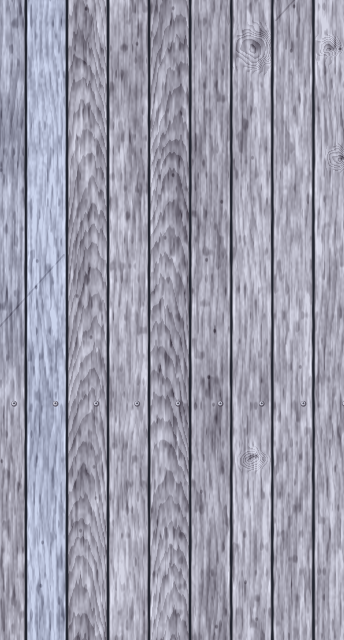
A Shadertoy shader for this texture:

```glsl
#define PITCH 0.0642        // plank width, canvas height = 1
#define FIRST_GAP 0.0404    // position of the first gap
#define GAP_HALF 0.026      // half gap width, in planks
#define SCREW_ROW 5.76      // screw height, in planks
#define FIBRE 0.46          // strength of the fine fibres
#define GAP_COLOR vec3(0.13, 0.14, 0.18)
#define WOOD_DARK vec3(0.31, 0.29, 0.34)
#define WOOD_LIGHT vec3(0.76, 0.76, 0.82)

// Weathering of each plank, from left to right
const float TONE[9] = float[9](-.12, .13, -.07, .02, -.07, -.10, .03, .02, .08);

float hash(vec2 p) {
    return fract(sin(dot(p, vec2(127.1, 311.7))) * 43758.55);
}

float noise(vec2 p) {
    vec2 i = floor(p), f = fract(p);
    f = f * f * (3.0 - 2.0 * f);
    return mix(mix(hash(i), hash(i + vec2(1, 0)), f.x),
               mix(hash(i + vec2(0, 1)), hash(i + vec2(1, 1)), f.x), f.y);
}

float segment(vec2 p, vec2 a, vec2 b) {
    vec2 d = b - a;
    return length(p - a - d * clamp(dot(p - a, d) / dot(d, d), 0.0, 1.0));
}

// Knot k of a plank: centre in xy, radius in z
vec3 knotAt(float id, float k) {
    float last = step(7.0, id);
    return vec3(0.5 + last * (0.3 * k - 0.18),
                14.4 - k * (10.0 - 7.3 * last),
                0.24 + 0.18 * (1.0 - last) * (1.0 - k));
}

// Brightness of the bare wood; q is in plank widths
float woodTone(vec2 q, float id) {
    vec2 s = q + vec2(id * 17.0, id * 5.3);
    float arched = 1.0 - step(0.5, abs(abs(id - 3.0) - 1.0));

    // Growth rings: arches on some planks, near-straight lines on others
    float du = q.x - 0.5 - 0.2 * sin(q.y * 0.45 + id * 2.0);
    float jag = noise(s * vec2(18.0, 1.4));
    float arches = 1.7 * (q.y + 4.8 * du * du) + 0.6 * jag + noise(s * vec2(2.0, 0.8));
    float lines = 7.0 * q.x + 0.4 * q.y * (hash(vec2(id, 3.0)) - 0.5)
                + 2.5 * noise(s * vec2(1.2, 0.35)) + 0.5 * jag;
    float field = mix(lines, arches, arched);

    // Knots bend the rings around a dark core
    float core = 0.0, swirl = 0.0;
    if (id == 6.0 || id == 8.0) {
        for (int i = 0; i < 2; i++) {
            vec3 knot = knotAt(id, float(i));
            vec2 d = (q - knot.xy) * vec2(1.0, 1.1);
            d += 0.16 * (vec2(noise(s * 5.0), noise(s * 5.0 + 31.0)) - 0.5);
            float r = length(d) / knot.z;
            float w = smoothstep(1.9, 0.7, r);
            field = mix(field, r * 3.5, w);
            swirl = max(swirl, w);
            core += smoothstep(0.55, 0.1, length(d - 0.25 * knot.z) / knot.z);
        }
    }
    float phase = fract(field);
    float ring = smoothstep(0.25, 0.9, phase) * smoothstep(1.0, 0.9, phase);

    // Fibres, long streaks, blotches and open pores
    float t = 0.86 + TONE[int(mod(id, 9.0))];
    t -= ring * mix(0.19, 0.33, max(arched, swirl));
    t += FIBRE * (noise(s * vec2(17.0, 2.6)) - 0.5);
    t += 0.25 * (noise(s * vec2(14.0, 0.5) + 40.0) - 0.5);
    t += 0.30 * (noise(s * vec2(1.6, 0.4) + 80.0) - 0.5);
    t += 0.16 * (noise(s * vec2(30.0, 11.0)) - 0.5);
    t -= 0.30 * smoothstep(0.68, 0.9, noise(s * vec2(15.0, 3.2) + 9.0));
    t += 0.20 * smoothstep(0.75, 0.95, noise(s * vec2(16.0, 2.0) + 60.0));
    return t - 0.5 * core;
}

void mainImage(out vec4 fragColor, in vec2 fragCoord) {
    vec2 p = fragCoord / iResolution.y;
    float px = 1.0 / (iResolution.y * PITCH);
    float across = (p.x - FIRST_GAP) / PITCH;
    float id = floor(across) + 1.0;
    vec2 q = vec2(fract(across), p.y / PITCH);
    float t = woodTone(q, id);

    // Sparse dark specks
    vec2 cell = floor(q) + vec2(id * 9.0, 0.0);
    vec2 spot = 0.2 + 0.6 * vec2(hash(cell), hash(cell + 5.0));
    float speck = length((fract(q) - spot) * vec2(1.0, 0.7));
    t -= 0.4 * step(0.72, hash(cell + 11.0)) * smoothstep(0.05, 0.015, speck);

    // Diagonal scratches
    for (int i = 0; i < 2; i++) {
        float k = float(i);
        vec2 start = mix(vec2(0.0, 0.49), vec2(0.43, 0.967), k);
        vec2 bend = 0.006 * vec2(noise(p * 40.0) - 0.5);
        float d = segment(p + bend, start, start + vec2(0.1, 0.112) * (1.0 - 0.6 * k));
        t -= 0.25 * smoothstep(0.0022, 0.0004, d);
    }

    vec3 color = mix(WOOD_DARK, WOOD_LIGHT, clamp(t, -0.2, 1.15));

    // Cool bleaching of the second plank and the top of the first
    float bleach = float(id == 1.0) + 0.6 * float(id == 0.0) * smoothstep(4.0, 9.0, q.y);
    color += bleach * vec3(-0.03, 0.0, 0.035);

    // Screw: shadow ring, pale head, dark recess
    vec2 c = q - vec2(0.72 + 0.08 * (hash(vec2(id, 7.0)) - 0.5), SCREW_ROW);
    color = mix(color, WOOD_DARK, 0.8 * smoothstep(0.085, 0.055, length(c - vec2(0.012, -0.012))));
    color = mix(color, WOOD_LIGHT, smoothstep(0.065, 0.035, length(c)));
    color = mix(color, GAP_COLOR, 0.7 * smoothstep(0.035, 0.01, length(c - vec2(0.01, 0.0))));

    // Worn pale edges and the gap between planks
    float edge = min(q.x, 1.0 - q.x) + 0.012 * (noise(vec2(id * 3.0 + step(0.5, q.x), q.y * 3.0)) - 0.5);
    color += 0.07 * smoothstep(0.11, 0.07, edge);
    color *= mix(0.72, 1.0, smoothstep(GAP_HALF, GAP_HALF + 0.04, edge));
    color = mix(GAP_COLOR, color, smoothstep(-0.6 * px, 0.6 * px, edge - GAP_HALF));
    fragColor = vec4(color, 1.0);
}
```
